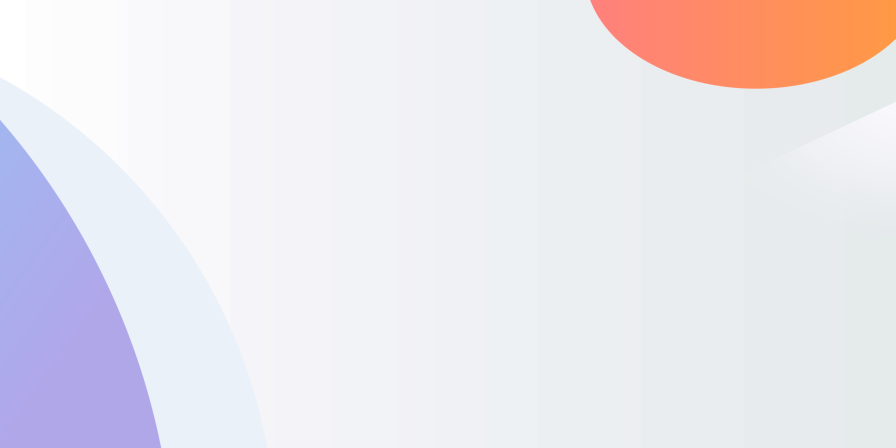
Reproduce this background procedurally as a WebGL 1 fragment shader.

```glsl
precision mediump float;
// Pale banded backdrop with a violet hill, an orange ellipse and a soft light wedge.
uniform vec2 u_resolution;

const float STEP_WIDTH = 0.229;
const float STRIPE_WIDTH = 0.049;

float hash(float n) {
    n = fract(n * 0.1031);
    n *= n + 33.33;
    return fract(n * (n + n));
}

// Approximate signed distance to an ellipse, negative inside
float ellipseDistance(vec2 p, vec2 center, vec2 radii) {
    vec2 q = p - center;
    float k = length(q / radii);
    return k * (k - 1.0) / max(length(q / (radii * radii)), 0.0001);
}

// Coverage of a shape with an edge about one pixel wide
float cover(float dist, float pixel) {
    return 1.0 - smoothstep(-0.5 * pixel, 0.5 * pixel, dist);
}

// White on the left, through lilac grey, to cool grey on the right
vec3 greyRamp(float x) {
    vec3 white = vec3(1.0);
    vec3 lilac = vec3(0.957, 0.957, 0.973);
    vec3 mist = vec3(0.933, 0.943, 0.953);
    vec3 cool = vec3(0.898, 0.916, 0.922);
    vec3 color = mix(white, lilac, clamp(x / 0.65, 0.0, 1.0));
    color = mix(color, mist, clamp((x - 0.65) / 0.5, 0.0, 1.0));
    return mix(color, cool, clamp((x - 1.15) / 0.8, 0.0, 1.0));
}

// Ramp with wide soft steps and faint pink and green stripes
vec3 backdrop(float x) {
    float stepStart = floor((x - 0.057) / STEP_WIDTH) * STEP_WIDTH + 0.057;
    float stepped = mix(x, stepStart + 0.5 * STEP_WIDTH, 0.6);
    float tint = hash(floor(x / STRIPE_WIDTH) + 7.0) - 0.5;
    float strength = smoothstep(0.6, 0.9, x) * (1.0 - smoothstep(1.2, 1.6, x));
    return greyRamp(max(stepped, 0.0)) + vec3(0.006, -0.004, 0.0) * tint * strength;
}

// Light below a slanted edge, fading away from its right end
float wedgeLight(vec2 p, float pixel) {
    vec2 corner = vec2(2.0, 0.773);
    vec2 normal = normalize(vec2(-0.471, 1.0));
    float fade = 1.0 - smoothstep(0.0, 1.0, length((p - corner) / vec2(0.42, 0.33)));
    return cover(dot(p - corner, normal), pixel) * fade;
}

vec3 violetFill(vec2 p) {
    float t = (p.x + 0.7 * (1.0 - p.y) - 0.2) / 0.5;
    return mix(vec3(0.64, 0.71, 0.94), vec3(0.69, 0.655, 0.915), clamp(t, 0.0, 1.0));
}

vec3 orangeFill(float x) {
    float t = clamp((x - 1.31) / 0.69, 0.0, 1.0);
    return mix(vec3(1.0, 0.502, 0.49), vec3(1.0, 0.6, 0.27), t);
}

void main() {
    // The canvas spans 2 by 1 units
    vec2 p = gl_FragCoord.xy / u_resolution * vec2(2.0, 1.0);
    float pixel = 1.5 / u_resolution.y;

    vec3 color = backdrop(p.x);
    color = mix(color, vec3(0.973, 0.969, 0.984), wedgeLight(p, pixel));

    // Outer pale hill and inner violet hill
    float paleHill = ellipseDistance(p, vec2(-0.568, -0.21), vec2(1.183));
    float violetHill = ellipseDistance(p, vec2(-1.205, -0.314), vec2(1.596));
    color = mix(color, vec3(0.916, 0.945, 0.975), cover(paleHill, pixel));
    color = mix(color, violetFill(p), cover(violetHill, pixel));

    // Ellipse hanging from the top edge
    float sun = ellipseDistance(p, vec2(1.6875, 1.065), vec2(0.382, 0.263));
    color = mix(color, orangeFill(p.x), cover(sun, pixel));

    gl_FragColor = vec4(color, 1.0);
}
```
